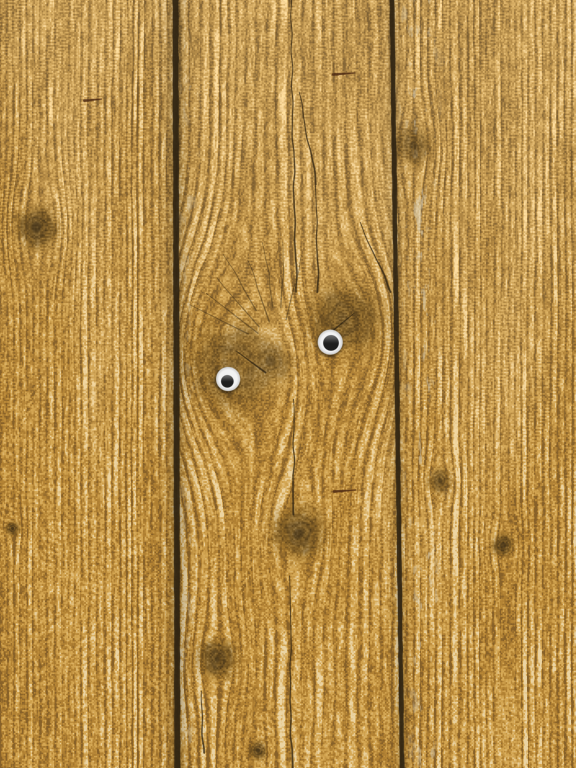
Reproduce this texture procedurally as a Shadertoy shader.

```glsl
// Three weathered planks with knots, cracks, staples and two white discs.
// Grain is a stripe field that knots push aside; noise varies its tone.
#define SIDE_GRAIN 108.0
#define MID_GRAIN 72.0
#define KNOT_PUSH 0.72
#define SPECKLE 0.52
#define UMBER vec3(0.37, 0.28, 0.14)
#define BROWN vec3(0.53, 0.38, 0.16)
#define OCHRE vec3(0.70, 0.51, 0.20)
#define GOLD vec3(0.83, 0.65, 0.32)
#define STRAW vec3(0.92, 0.83, 0.64)
#define PALE vec3(0.80, 0.66, 0.42)

// Knots: centre, radius, darkness
const vec4 KNOTS[11] = vec4[11](
    vec4(.048, .704, .021, .75), vec4(.016, .312, .007, .8), vec4(.304, .522, .046, .5),
    vec4(.349, .529, .024, .5), vec4(.449, .584, .035, .65), vec4(.389, .307, .026, .7),
    vec4(.283, .142, .02, .8), vec4(.336, .023, .009, .8), vec4(.538, .811, .019, .5),
    vec4(.573, .374, .012, .6), vec4(.655, .29, .011, .8));
// Cracks: start and end
const vec4 CRACKS[9] = vec4[9](
    vec4(.386, .62, .378, 1.01), vec4(.414, .62, .412, .76), vec4(.412, .76, .39, .88),
    vec4(.383, .33, .382, .48), vec4(.38, 0, .377, .25), vec4(.265, .02, .263, .1),
    vec4(.509, .62, .469, .71), vec4(.427, .563, .462, .592), vec4(.345, .515, .308, .543));
const vec3 STAPLES[3] = vec3[3](vec3(.121, .87, .011), vec3(.448, .904, .014), vec3(.449, .361, .014));

float hash(vec2 p) { return fract(sin(dot(p, vec2(127.1, 311.7))) * 43758.5); }
float noise(vec2 p) {
    vec2 i = floor(p), f = fract(p);
    f = f * f * (3.0 - 2.0 * f);
    return mix(mix(hash(i), hash(i + vec2(1, 0)), f.x),
               mix(hash(i + vec2(0, 1)), hash(i + 1.0), f.x), f.y);
}
float fbm(vec2 p) {
    return .55 * noise(p) + .28 * noise(p * 2.1 + 7.0) + .17 * noise(p * 4.3 + 3.0);
}
float fill(float d) {
    float aa = .8 / iResolution.y;
    return 1.0 - smoothstep(-aa, aa, d);
}
// Line that tapers towards b
float stroke(vec2 p, vec2 a, vec2 b, float width) {
    vec2 ab = b - a;
    float h = clamp(dot(p - a, ab) / dot(ab, ab), 0.0, 1.0);
    return fill(length(p - a - ab * h) - width * (1.0 - .6 * h));
}
// Sideways displacement of the fibres around a centre
float bulge(vec2 q, vec2 size) {
    vec2 s = q / size;
    return q.x * exp(-dot(s, s));
}
float cracks(vec2 p) {
    p.x += .003 * (noise(vec2(p.y * 45.0, 2)) - .5);
    float m = 0.0;
    for (int i = 0; i < 9; i++) m = max(m, stroke(p, CRACKS[i].xy, CRACKS[i].zw, .0012));
    // Fan of fine checks above the knot group
    for (float n = 0.0; n < 8.0; n++) {
        float a = 1.35 + .19 * n, r = .03 + .03 * hash(vec2(n, 4));
        vec2 dir = vec2(cos(a), sin(a)), c = vec2(.365, .545) + dir * r;
        m = max(m, .6 * stroke(p, c, c + dir * .085, .0009));
    }
    return m;
}
// White domed disc with a dark round centre
vec3 disc(vec3 col, vec2 q, float r, vec2 shift, float inner) {
    col *= 1.0 - .4 * smoothstep(r * 1.25, r * .9, length(q + vec2(.001, .002)));
    col = mix(col, vec3(.95 - .12 * smoothstep(.7, 1.0, length(q) / r)), fill(length(q) - r));
    vec2 s = q - shift;
    return mix(col, vec3(.12 + .28 * smoothstep(-.2, 1.0, s.y / inner)), fill(length(s) - inner));
}
void mainImage(out vec4 fragColor, in vec2 fragCoord) {
    vec2 p = fragCoord / iResolution.xy * vec2(.75, 1);
    float left = mix(.231, .2285, p.y), right = mix(.5235, .5105, p.y);
    float board = step(left, p.x) + step(right, p.x), middle = 1.0 - abs(board - 1.0);
    // Fibre coordinate and knot shading
    float u = p.x - middle * .55 * bulge(p - vec2(.37, .55), vec2(.15, .14));
    float stain = 0.0, core = 0.0, halo = 0.0, wobble = .35 * (noise(p * 70.0) - .5);
    for (int i = 0; i < 11; i++) {
        vec4 k = KNOTS[i];
        if (step(.23, k.x) + step(.516, k.x) != board) continue;
        vec2 q = p - k.xy;
        u -= KNOT_PUSH * bulge(q, k.z * vec2(1.7, 3));
        float d = length(q) / k.z + wobble, e = d * d * .55;
        halo = max(halo, k.w * exp(-e * e));
        stain = max(stain, k.w * (.7 + .3 * sin(d * 15.0)) * (1.0 - smoothstep(.55, 1.3, d)));
        core = max(core, k.w * (1.0 - smoothstep(.15, .45, d)) * step(k.z, .03));
    }
    u += (.004 + .008 * middle) * (fbm(vec2(p.x * 12.0, p.y * 5.0) + board * 9.0) - .5);
    // Growth lines, fibres and grit
    float g = u * mix(SIDE_GRAIN, MID_GRAIN, middle);
    g += 1.2 * noise(vec2(g * .35, board * 5.0));
    float f = fract(g), id = floor(g), grit = noise(p * 470.0) - .5;
    float stripe = smoothstep(0.0, .5, f) * (1.0 - smoothstep(.75, 1.0, f));
    float strength = mix(.2, .6, hash(vec2(id, board))) * (.3 + 1.2 * noise(vec2(id, p.y * 14.0)));
    float cloud = fbm(vec2(u * 16.0, p.y * 4.0) + board * 13.0) - .5;
    float tone = .39 + strength * (stripe - .42) + SPECKLE * grit + .34 * cloud
               + .36 * (noise(vec2(u * 420.0, p.y * 60.0)) - .5);
    // Colour ramp, bleached towards the top right
    vec3 col = mix(BROWN, OCHRE, smoothstep(.06, .36, tone));
    col = mix(col, GOLD, smoothstep(.34, .62, tone));
    col = mix(col, STRAW, smoothstep(.6, .95, tone));
    float bleach = .5 * smoothstep(.3, 1.1, p.y + .25 * p.x + .5 * cloud);
    col = mix(col, PALE * (.62 + .7 * tone), bleach);
    // Worn flecks beside the seams
    float band = exp(-pow(abs(p.x - right - .032) / .022, 2.0))
               + .6 * exp(-pow(abs(p.x - left - .016) / .012, 2.0));
    float worn = smoothstep(.62, .8, fbm(p * vec2(150, 50)));
    col = mix(col, vec3(.84, .8, .7), .6 * worn * band);
    // Knots, cracks and seams
    col = mix(col, vec3(.46, .33, .11) * (1.0 + .5 * grit), .9 * halo);
    col = mix(col, UMBER * (.9 + .5 * grit), .8 * stain);
    col = mix(col, UMBER * .6, .65 * core);
    col = mix(col, UMBER * .5, .8 * cracks(p));
    float dl = abs(p.x - left), dr = abs(p.x - right);
    col *= 1.0 - .36 * exp(-dl / .008) - .28 * exp(-dr / .005);
    float rough = .0008 * (noise(vec2(p.y * 90.0, board)) - .5);
    col = mix(col, UMBER * .5, .92 * max(fill(dl - .0038 + rough), fill(dr - .003 + rough)));
    // Rusty staples and the two discs
    for (int i = 0; i < 3; i++) {
        vec2 h = vec2(STAPLES[i].z, .001);
        col = mix(col, vec3(.3, .16, .07), .85 * stroke(p - STAPLES[i].xy, -h, h, .0018));
    }
    col = disc(col, p - vec2(.297, .5065), .0157, vec2(-.001, -.003), .0082);
    col = disc(col, p - vec2(.43, .5545), .0163, vec2(.001, -.001), .0102);
    fragColor = vec4(col, 1);
}
```
